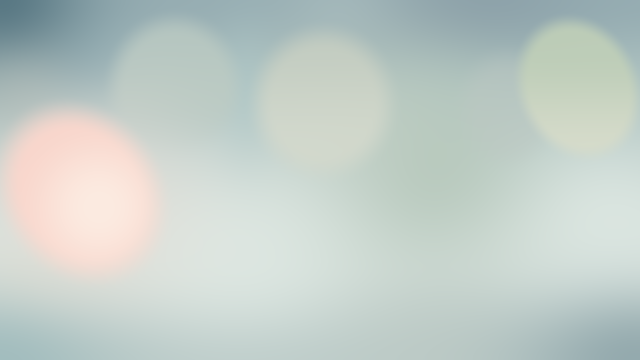
Write a WebGL 1 fragment shader that draws this background.

```glsl
precision highp float;
// Defocused misty backdrop: a vertical teal-to-pale ramp is tinted by broad
// gaussian glows, then overlaid with soft-edged, tilted bokeh discs.
// Positions are in units of the canvas height, origin at the lower left.
uniform vec2 u_resolution;

// Blend a colour in with a gaussian falloff.
vec3 addGlow(vec3 base, vec2 p, vec2 center, vec2 radius, vec3 color, float strength) {
  vec2 q = (p - center) / radius;
  return mix(base, color, strength * exp(-dot(q, q)));
}

// Coverage of a tilted ellipse; softness is a fraction of its radius.
float discMask(vec2 p, vec2 center, vec2 radius, float tilt, float softness) {
  float c = cos(tilt), s = sin(tilt);
  vec2 d = p - center;
  vec2 q = vec2(c * d.x + s * d.y, c * d.y - s * d.x) / radius;
  return 1.0 - smoothstep(1.0 - softness, 1.0 + softness, length(q));
}

// Vertical ramp: dim floor, bright haze, darker teal above.
vec3 hazeRamp(float y) {
  vec3 color = mix(vec3(0.74, 0.80, 0.79), vec3(0.85, 0.89, 0.87), smoothstep(0.0, 0.28, y));
  color = mix(color, vec3(0.69, 0.77, 0.76), smoothstep(0.30, 0.80, y));
  return mix(color, vec3(0.59, 0.68, 0.70), smoothstep(0.72, 1.0, y));
}

vec3 addUpperGlows(vec3 color, vec2 p) {
  vec3 slate = vec3(0.30, 0.43, 0.48);
  vec3 steel = vec3(0.53, 0.61, 0.65);
  vec3 mistBlue = vec3(0.66, 0.77, 0.78);
  color = addGlow(color, p, vec2(0.25, 0.83), vec2(0.14, 0.13), vec3(0.57, 0.68, 0.71), 0.6);
  color = addGlow(color, p, vec2(0.00, 1.00), vec2(0.24, 0.22), slate, 0.85);
  color = addGlow(color, p, vec2(0.05, 0.74), vec2(0.13, 0.12), vec3(0.66, 0.71, 0.70), 0.5);
  color = addGlow(color, p, vec2(0.98, 0.98), vec2(0.18, 0.12), vec3(0.67, 0.75, 0.76), 0.6);
  color = addGlow(color, p, vec2(1.32, 1.00), vec2(0.28, 0.16), steel, 0.75);
  return addGlow(color, p, vec2(0.68, 0.72), vec2(0.08, 0.20), mistBlue, 0.5);
}

vec3 addLowerGlows(vec3 color, vec2 p) {
  vec3 sage = vec3(0.71, 0.78, 0.73);
  vec3 paleMist = vec3(0.87, 0.91, 0.89);
  color = addGlow(color, p, vec2(0.66, 0.31), vec2(0.34, 0.24), paleMist, 0.7);
  color = addGlow(color, p, vec2(1.66, 0.36), vec2(0.25, 0.24), paleMist, 0.75);
  color = addGlow(color, p, vec2(1.20, 0.54), vec2(0.27, 0.30), sage, 0.85);
  color = addGlow(color, p, vec2(1.20, 0.04), vec2(0.28, 0.22), vec3(0.74, 0.79, 0.77), 0.6);
  color = addGlow(color, p, vec2(0.10, 0.22), vec2(0.25, 0.12), vec3(0.86, 0.87, 0.83), 0.6);
  color = addGlow(color, p, vec2(0.00, 0.00), vec2(0.32, 0.19), vec3(0.60, 0.72, 0.73), 0.8);
  return addGlow(color, p, vec2(1.77, 0.00), vec2(0.32, 0.19), vec3(0.55, 0.64, 0.66), 0.85);
}

vec3 addBokeh(vec3 color, vec2 p) {
  // Pale grey-green discs.
  float fade = smoothstep(0.52, 0.76, p.y);
  float left = discMask(p, vec2(0.485, 0.755), vec2(0.17, 0.185), 0.0, 0.22);
  color = mix(color, vec3(0.73, 0.79, 0.76), 0.8 * left * fade);
  float faint = discMask(p, vec2(1.41, 0.70), vec2(0.12, 0.14), 0.0, 0.35);
  color = mix(color, vec3(0.74, 0.78, 0.76), 0.45 * faint);

  // Cream disc in the middle, with a faint wider fringe.
  vec3 cream = mix(vec3(0.83, 0.85, 0.80), vec3(0.78, 0.81, 0.76), smoothstep(0.60, 0.90, p.y));
  color = addGlow(color, p, vec2(0.95, 0.71), vec2(0.25, 0.24), cream, 0.25);
  color = mix(color, cream, 0.85 * discMask(p, vec2(0.898, 0.715), vec2(0.18, 0.19), 0.0, 0.24));

  // Yellow-green disc, warmer toward its lower edge.
  vec3 lime = mix(vec3(0.84, 0.86, 0.79), vec3(0.75, 0.81, 0.72), smoothstep(0.58, 0.86, p.y));
  color = mix(color, lime, 0.92 * discMask(p, vec2(1.607, 0.755), vec2(0.155, 0.19), 0.45, 0.16));

  // Bright pink light, drawn out from upper left to lower right.
  color = addGlow(color, p, vec2(0.25, 0.45), vec2(0.29, 0.27), vec3(0.90, 0.87, 0.84), 0.75);
  vec3 blush = mix(vec3(0.98, 0.84, 0.80), vec3(0.99, 0.92, 0.88),
    1.0 - smoothstep(0.02, 0.25, distance(p, vec2(0.275, 0.425))));
  float pink = discMask(p, vec2(0.225, 0.465), vec2(0.195, 0.235), 0.65, 0.24);
  return mix(color, blush, 0.96 * pink);
}

void main() {
  vec2 p = gl_FragCoord.xy / u_resolution.y;
  vec3 color = hazeRamp(p.y);
  color = addUpperGlows(color, p);
  color = addLowerGlows(color, p);
  color = addBokeh(color, p);
  gl_FragColor = vec4(color, 1.0);
}
```
